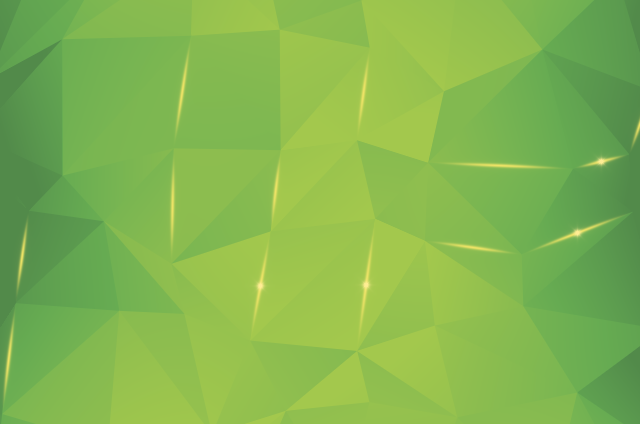
This background is drawn by a Shadertoy shader. Its source:

```glsl
// Low-poly green facets, bright in the middle and dark at the sides, with golden glints on some edges.

const float CELL = 0.215;          // lattice spacing, in canvas heights
const float JITTER = 0.37;         // vertex displacement, in cells
const float FACET_CONTRAST = 1.5;  // random tone range between facets
const float FACET_TILT = 2.2;      // tone slope inside a facet
const float FACET_FLATNESS = 0.45; // 0 = smooth backdrop, 1 = flat facets
const float CENTRE_TONE = 4.55;
const float SIDE_FALLOFF = 5.2;
const float GLINT_SHARE = 0.36;
const float STAR_SHARE = 0.09;
const float GLINT_WIDTH = 0.0042;
const float STAR_RADIUS = 0.011;
const vec3 GLINT_COLOUR = vec3(0.93, 0.89, 0.40);
const vec3 STAR_COLOUR = vec3(1.0, 0.93, 0.58);
const vec3 RAMP[6] = vec3[6](
    vec3(0.32, 0.54, 0.29), vec3(0.36, 0.61, 0.31), vec3(0.40, 0.67, 0.32),
    vec3(0.47, 0.71, 0.32), vec3(0.55, 0.74, 0.31), vec3(0.64, 0.785, 0.30));

vec3 hash3(vec2 p) {
    vec3 q = fract(p.xyx * vec3(0.1031, 0.1030, 0.0973) + 0.317);
    q += dot(q, q.yxz + 33.33);
    return fract((q.xxy + q.yzz) * q.zyx);
}

float cross2(vec2 a, vec2 b) { return a.x * b.y - a.y * b.x; }

vec2 vertexAt(vec2 id) {
    return (id + (hash3(id + 41.0).xy * 2.0 - 1.0) * JITTER) * CELL;
}

// Distance to the line a-b, positive on its left side
float edgeDistance(vec2 p, vec2 a, vec2 b) {
    return cross2(b - a, p - a) / length(b - a);
}

vec3 ramp(float tone) {
    float t = clamp(tone, 0.0, 4.999);
    int i = int(t);
    return mix(RAMP[i], RAMP[i + 1], fract(t));
}

// Broad lighting: bright core, dark sides, slow drift
float backdropTone(vec2 p, float aspect) {
    float side = abs(2.0 * p.x / aspect - 1.0);
    float rise = 2.0 * p.y - 1.0;
    float fall = (SIDE_FALLOFF - 1.6 * rise * rise) * pow(side, 2.6);
    float drift = sin(p.x * 5.3 + p.y * 3.1) + sin(p.y * 6.7 - p.x * 3.7 + 1.9);
    return CENTRE_TONE - fall - 0.3 * rise + 0.15 * drift;
}

// Adds one facet as (tone * coverage, coverage)
void addFacet(inout vec2 sum, vec2 p, vec2 a, vec2 b, vec2 c, vec2 seed, float aspect) {
    float d = min(edgeDistance(p, a, b), min(edgeDistance(p, b, c), edgeDistance(p, c, a)));
    float cover = clamp(d * iResolution.y + 0.5, 0.0, 1.0);
    vec3 h = hash3(seed);
    vec2 centre = (a + b + c) / 3.0;
    vec2 slope = FACET_TILT * vec2(cos(6.2832 * h.y), sin(6.2832 * h.y));
    float tone = backdropTone(mix(p, centre, FACET_FLATNESS), aspect)
               + (h.x - 0.5) * FACET_CONTRAST + dot(p - centre, slope);
    sum += vec2(tone, 1.0) * cover;
}

// Tapered streak along an edge
float streak(vec2 p, vec2 a, vec2 b) {
    vec2 e = b - a;
    float u = 2.0 * dot(p - a, e) / dot(e, e) - 1.0;
    float taper = max(0.0, 1.0 - u * u);
    float d = edgeDistance(p, a, b) / (GLINT_WIDTH * (0.35 + 0.65 * taper));
    return taper * taper * (0.85 * exp(-d * d) + 0.15 * exp(-abs(d) * 0.6));
}

// Round core with eight short rays
float star(vec2 q) {
    float r = length(q) / STAR_RADIUS;
    float rays = pow(abs(cos(4.0 * atan(q.y, q.x + 1e-6))), 6.0);
    return exp(-r * r * 2.0) + 0.5 * exp(-r * 1.3) * (0.4 + 0.6 * rays);
}

void mainImage(out vec4 fragColor, in vec2 fragCoord) {
    vec2 p = fragCoord / iResolution.y;
    float aspect = iResolution.x / iResolution.y;
    vec2 home = floor(p / CELL);
    vec2 sum = vec2(backdropTone(p, aspect), 1.0) * 1e-3;
    float glint = 0.0;
    float sparkle = 0.0;

    for (int j = -1; j <= 1; j++)
    for (int i = -1; i <= 1; i++) {
        vec2 id = home + vec2(i, j);
        vec2 a = vertexAt(id);
        vec2 b = vertexAt(id + vec2(1, 0));
        vec2 c = vertexAt(id + vec2(1, 1));
        vec2 d = vertexAt(id + vec2(0, 1));
        vec3 h = hash3(id + 87.0);

        // Split the quad along a diagonal that lies inside it
        bool acInside = cross2(c - a, b - a) * cross2(c - a, d - a) < 0.0;
        bool bdInside = cross2(d - b, a - b) * cross2(d - b, c - b) < 0.0;
        vec2 seed = id * 2.0 + 130.0;
        if (acInside && (h.x < 0.5 || !bdInside)) {
            addFacet(sum, p, a, b, c, seed, aspect);
            addFacet(sum, p, a, c, d, seed + 1.0, aspect);
        } else {
            addFacet(sum, p, a, b, d, seed, aspect);
            addFacet(sum, p, b, c, d, seed + 1.0, aspect);
        }

        // Light up one edge of some quads
        vec2 end = h.z < 0.45 ? b : d;
        if (h.y < GLINT_SHARE) glint = max(glint, streak(p, a, end));
        if (h.y < STAR_SHARE) sparkle = max(sparkle, star(p - 0.5 * (a + end)));
    }

    vec3 colour = ramp(sum.x / sum.y);
    colour = mix(colour, GLINT_COLOUR, clamp(glint, 0.0, 1.0));
    colour = mix(colour, STAR_COLOUR, clamp(sparkle, 0.0, 1.0));
    fragColor = vec4(colour, 1.0);
}
```
